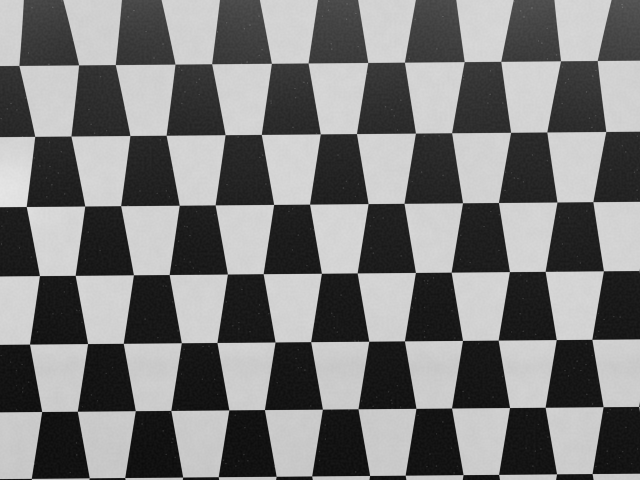
Write a WebGL 1 fragment shader that draws this pattern.

```glsl
precision highp float;
// Rows of black and white trapezoids, offset by half a repeat from row to row,
// printed on paper seen at a slight angle. Tiles come from a repeated distance
// to each side; gradient noise adds paper grain, uneven ink and soft shading.

uniform vec2 u_resolution;

// Lengths are in canvas heights, with y measured down from the top.
const float FIRST_ROW_LINE = 0.132;
const float ROW_HEIGHT = 0.149;
const float ROW_SHRINK = 0.00675;    // rows tighten toward the bottom
const float ROW_TILT = 0.0085;
const float REPEAT_WIDTH = 0.1944;
const float REPEAT_SPREAD = 0.0064;  // extra repeat width near the top
const float SPREAD_FADE = 0.5;
const float COLUMN_X = 0.705;        // centre of one black column
const float COLUMN_DRIFT = 0.00095;
const float HALF_TOP = 0.19;         // half widths, in repeats
const float HALF_BOTTOM = 0.31;
const float EDGE_SOFTNESS = 0.0012;

const float PAPER = 0.825;
const float INK_BASE = 0.055;
const float INK_SHEEN = 0.24;        // washed-out ink at the top
const float SHEEN_FADE = 2.8;
const float GRAIN_SCALE = 190.0;
const float SPECK_SCALE = 160.0;
const float SPECK_SHARE = 0.02;

float hash(vec2 p) {
  vec3 q = fract(vec3(p.xyx) * 0.1031);
  q += dot(q, q.yzx + 33.33);
  return fract((q.x + q.y) * q.z);
}

vec2 gradient(vec2 cell) {
  float angle = 6.28318 * hash(cell);
  return vec2(cos(angle), sin(angle));
}

float gradientNoise(vec2 p) {
  vec2 i = floor(p);
  vec2 f = fract(p);
  vec2 w = f * f * f * (f * (f * 6.0 - 15.0) + 10.0);
  float a = dot(gradient(i), f);
  float b = dot(gradient(i + vec2(1.0, 0.0)), f - vec2(1.0, 0.0));
  float c = dot(gradient(i + vec2(0.0, 1.0)), f - vec2(0.0, 1.0));
  float d = dot(gradient(i + vec2(1.0, 1.0)), f - vec2(1.0, 1.0));
  return mix(mix(a, b, w.x), mix(c, d, w.x), w.y);
}

// Row coordinate: whole numbers fall on the lines between rows.
float rowCoordinate(vec2 p) {
  float t = (p.y + ROW_TILT * (p.x - 0.667) - FIRST_ROW_LINE) / ROW_HEIGHT;
  return t + ROW_SHRINK * t * t;
}

// Ink coverage of one row, extended past its own lines.
float rowInk(float x, float n, float row, float soft) {
  float repeatWidth = REPEAT_WIDTH + REPEAT_SPREAD * exp(-SPREAD_FADE * n);
  float offset = 0.5 * mod(row + 1.0, 2.0);
  float u = (x - COLUMN_X - COLUMN_DRIFT * n) / repeatWidth - offset;
  float fromCentre = abs(fract(u + 0.5) - 0.5);
  float side = mix(HALF_TOP, HALF_BOTTOM, n - row) - fromCentre;
  return smoothstep(-soft, soft, side * repeatWidth);
}

// Blend the rows on either side of the nearest line.
float tileInk(vec2 p, float soft) {
  float n = rowCoordinate(p);
  float line = floor(n + 0.5);
  float below = smoothstep(-soft, soft, (n - line) * ROW_HEIGHT);
  return mix(rowInk(p.x, n, line - 1.0, soft), rowInk(p.x, n, line, soft), below);
}

// Sparse pale flecks where ink missed the paper.
float specks(vec2 p) {
  vec2 q = p * SPECK_SCALE;
  vec2 cell = floor(q);
  vec2 centre = 0.3 + 0.4 * vec2(hash(cell + 17.0), hash(cell + 51.0));
  float present = step(1.0 - SPECK_SHARE, hash(cell));
  return present * (1.0 - smoothstep(0.1, 0.4, length(fract(q) - centre)));
}

float paperTone(vec2 p, float grain) {
  float tone = PAPER + 0.03 * gradientNoise(p * 2.3 + 4.0);
  tone -= 0.035 * smoothstep(0.55, 1.0, p.y);
  // Glare at the left edge and a faint fold low on the sheet
  vec2 glare = (p - vec2(0.0, 0.4)) / vec2(0.1, 0.07);
  tone += 0.07 * exp(-dot(glare, glare));
  float fold = (p.y - 0.765) / 0.025;
  tone -= 0.02 * exp(-fold * fold);
  return tone + 0.012 * gradientNoise(p * 38.0) + 0.018 * grain;
}

float inkTone(vec2 p, float grain) {
  float tone = INK_BASE + INK_SHEEN * exp(-SHEEN_FADE * p.y);
  tone *= 0.92 + 0.12 * p.x + 0.12 * gradientNoise(p * 5.0);
  return tone + 0.035 * grain + 0.1 * specks(p);
}

void main() {
  vec2 p = gl_FragCoord.xy / u_resolution.y;
  p.y = 1.0 - p.y;
  float soft = max(EDGE_SOFTNESS, 0.7 / u_resolution.y);
  float grain = gradientNoise(p * GRAIN_SCALE);
  float tone = mix(paperTone(p, grain), inkTone(p, grain), tileInk(p, soft));
  gl_FragColor = vec4(vec3(tone), 1.0);
}
```
